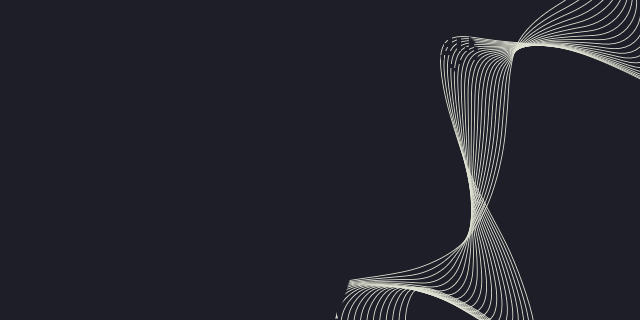
A Shadertoy shader for this background:

```glsl
const int KNOTS = 21;
const int LINES = 20;

// Control points of the first and last strand; the others blend between them
const vec2 FIRST[KNOTS] = vec2[KNOTS](
    vec2(.875, -.042), vec2(.898, .049), vec2(1.003, .109), vec2(1.12, .128),
    vec2(1.211, .141), vec2(1.289, .156), vec2(1.354, .18), vec2(1.406, .208),
    vec2(1.448, .24), vec2(1.474, .271), vec2(1.531, .367), vec2(1.573, .518),
    vec2(1.586, .661), vec2(1.591, .753), vec2(1.599, .805), vec2(1.609, .849),
    vec2(1.635, .896), vec2(1.693, .953), vec2(1.784, 1.01), vec2(1.862, 1.065),
    vec2(1.914, 1.13));
const vec2 LAST[KNOTS] = vec2[KNOTS](
    vec2(1.266, -.042), vec2(1.268, .042), vec2(1.302, .112), vec2(1.406, .078),
    vec2(1.536, .005), vec2(1.661, -.12), vec2(1.68, -.029), vec2(1.609, .188),
    vec2(1.526, .344), vec2(1.466, .458), vec2(1.419, .596), vec2(1.383, .727),
    vec2(1.372, .849), vec2(1.419, .893), vec2(1.549, .872), vec2(1.68, .862),
    vec2(1.797, .844), vec2(1.966, .773), vec2(2.122, .688), vec2(2.174, .792),
    vec2(2.083, .974));

float hash(vec2 p) {
    vec3 q = fract(p.xyx * .1031);
    q += dot(q, q.yzx + 33.33);
    return fract((q.x + q.y) * q.z);
}

float segmentDistance(vec2 p, vec2 a, vec2 b) {
    vec2 pa = p - a, ba = b - a;
    return length(pa - ba * clamp(dot(pa, ba) / dot(ba, ba), 0., 1.));
}

// Distance to one piece of a quadratic B-spline, flattened to short chords
float splineDistance(vec2 p, vec2 a, vec2 b, vec2 c) {
    vec2 start = .5 * (a + b), previous = start, end = .5 * (b + c);
    float d = 1.;
    for (int i = 1; i <= 6; i++) {
        float s = float(i) / 6.;
        vec2 next = mix(mix(start, b, s), mix(b, end, s), s);
        d = min(d, segmentDistance(p, previous, next));
        previous = next;
    }
    return d;
}

// Distance to a whole strand, skipping pieces that are far away
float strandDistance(vec2 p, float blend, float margin) {
    float d = 1.;
    for (int k = 0; k < KNOTS - 2; k++) {
        vec2 a = mix(FIRST[k], LAST[k], blend);
        vec2 b = mix(FIRST[k + 1], LAST[k + 1], blend);
        vec2 c = mix(FIRST[k + 2], LAST[k + 2], blend);
        vec2 low = min(a, min(b, c)) - margin, high = max(a, max(b, c)) + margin;
        if (any(lessThan(p, low)) || any(greaterThan(p, high))) continue;
        d = min(d, splineDistance(p, a, b, c));
    }
    return d;
}

void mainImage(out vec4 fragColor, in vec2 fragCoord) {
    vec2 p = fragCoord / iResolution.y;
    float pixel = 1. / iResolution.y;
    float gap = 1.;

    // Strands, layered as translucent coverage
    if (p.x > 1.) {
        for (int i = 0; i < LINES; i++) {
            float d = strandDistance(p, float(i) / float(LINES - 1), 2. * pixel);
            gap *= 1. - clamp((.0013 - d) / pixel + .5, 0., 1.);
        }
    }
    float ink = 1. - gap;

    // Slanted cut at the lower left end
    float cut = p.x - 1.094 + (.128 - p.y) * .32;
    ink *= smoothstep(-pixel, pixel, cut);

    // Small breaks in the upper left bend
    float nearBend = 1. - smoothstep(.055, .065, length(p - vec2(1.435, .835)));
    ink *= 1. - nearBend * step(.8, hash(floor(p * 75.)));

    // Tiny wedge by the cut
    vec2 w = p - vec2(1.052, .005);
    float wedge = max(abs(w.x) + .25 * w.y - .004, -w.y);
    ink = max(ink, clamp(.5 - wedge / pixel, 0., 1.));

    vec3 navy = vec3(.117, .118, .16);
    vec3 ivory = vec3(.88, .89, .83);
    fragColor = vec4(mix(navy, ivory, ink), 1.);
}
```
